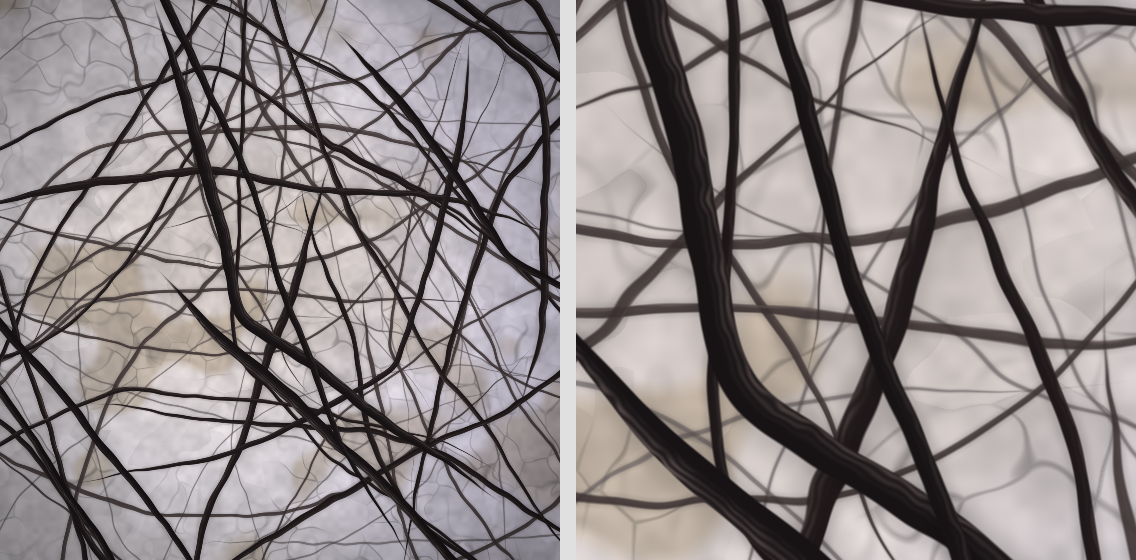
Left: the whole. Right: its middle third, enlarged.
Reproduce this texture procedurally as a WebGL 2 fragment shader.

```glsl
#version 300 es
precision highp float;

uniform vec2 u_resolution;
out vec4 fragColor;

struct Layer {
    int count;
    float seed, halfWidth, bend, opacity, spread;
    vec2 direction;
    vec3 tint;
};

// Strand layers, from the faintest at the back to the boldest in front
const Layer HAIR   = Layer(20, 23.0, 0.0014, 1.5, 0.60, 1.0, vec2(0.0), vec3(0.36, 0.33, 0.34));
const Layer THIN   = Layer(23, 37.0, 0.0031, 1.1, 0.88, 1.0, vec2(0.0), vec3(0.23, 0.19, 0.19));
const Layer MEDIUM = Layer(19, 59.0, 0.0053, 0.7, 1.00, 1.0, vec2(0.2, -0.1), vec3(0.12, 0.095, 0.10));
const Layer THICK  = Layer(7, 83.0, 0.0097, 0.25, 1.00, 0.7, vec2(0.6, -0.7), vec3(0.09, 0.073, 0.08));

const vec3 PLASTER = vec3(0.805, 0.785, 0.805);
const vec3 CREAM = vec3(1.0, 0.98, 0.94);
const vec3 LILAC = vec3(0.98, 0.98, 1.03);
const vec3 STAIN = vec3(0.90, 0.87, 0.81);
const vec3 BARK_LIGHT = vec3(0.40, 0.35, 0.34);
const vec2 SPREAD_STEP = vec2(0.7549, 0.5698);
const float CRACK_SCALE = 17.0;
const float KINK = 0.7;
const float WOBBLE = 0.035;
const float KNOTS = 0.006;
const float FIBRE_PITCH = 1500.0;
const float EDGE_SOFTNESS = 0.0009;
const float VIGNETTE = 0.36;

vec4 hash4(vec2 p) {
    vec4 h = fract(p.xyxy * vec4(0.1031, 0.1030, 0.0973, 0.1099));
    h += dot(h, h.wzxy + 33.33);
    return fract((h.xxyz + h.yzzw) * h.zywx);
}

// Two independent smooth noises
vec2 noise(vec2 p) {
    vec2 c = floor(p), f = p - c;
    f = f * f * (3.0 - 2.0 * f);
    vec2 low = mix(hash4(c).xy, hash4(c + vec2(1.0, 0.0)).xy, f.x);
    vec2 high = mix(hash4(c + vec2(0.0, 1.0)).xy, hash4(c + 1.0).xy, f.x);
    return mix(low, high, f.y);
}

// x: gap to the nearest cell border, y: random tone of the cell
vec2 cells(vec2 p) {
    vec2 home = floor(p);
    float nearest = 9.0, second = 9.0, tone = 0.0;
    for (int k = 0; k < 9; k++) {
        vec2 c = home + vec2(k % 3 - 1, k / 3 - 1);
        vec4 h = hash4(c);
        vec2 toSeed = c + h.xy - p;
        float d = dot(toSeed, toSeed);
        second = min(second, max(nearest, d));
        tone = d < nearest ? h.z : tone;
        nearest = min(nearest, d);
    }
    return vec2(sqrt(second) - sqrt(nearest), tone);
}

vec3 plaster(vec2 uv, vec2 broad, vec2 fine, vec2 grain) {
    vec2 cell = cells(uv * CRACK_SCALE + broad * 1.6 + fine * 0.45);
    vec2 mid = noise(uv * 13.0 + 7.0);
    vec2 cloud = 0.6 * broad + 0.4 * mid;
    float crack = 1.0 - smoothstep(0.0, 0.10, cell.x);
    float vein = 1.0 - smoothstep(0.0, 0.07, abs(mid.x + 0.3 * fine.y - 0.65));
    float light = 1.0 + 0.14 * (cloud.x - 0.5) + 0.08 * (cell.y - 0.5);
    light += 0.12 * (fine.x - 0.5) + 0.07 * (grain.y - 0.5);
    light -= 0.20 * crack * smoothstep(0.35, 0.75, mid.y);
    light -= 0.09 * vein * fine.x;
    float warm = 1.0 - smoothstep(0.08, 0.5, length((uv - vec2(0.44, 0.53)) * vec2(0.9, 1.2)));
    vec3 tint = mix(mix(vec3(1.0), LILAC, smoothstep(0.4, 0.9, uv.x)), CREAM, warm);
    return PLASTER * light * mix(tint, tint * STAIN, smoothstep(0.64, 0.74, cloud.y));
}

// Paints curved, tapering strands, each with a contact shadow and lit fibres
void paintStrands(inout vec3 col, vec2 uv, float grain, Layer layer) {
    float soft = max(EDGE_SOFTNESS, 0.5 / u_resolution.y);
    vec3 bark = max(layer.tint, BARK_LIGHT);
    for (int i = 0; i < layer.count; i++) {
        // Placement and character of one strand
        vec4 a = hash4(vec2(float(i) + 1.0, layer.seed));
        vec4 b = fract(a * 13.7 + 0.31);
        vec2 anchor = fract(SPREAD_STEP * float(i) + layer.seed * 0.137 + 0.1 * b.xy);
        vec2 axis = normalize(layer.direction + layer.spread * (a.xy - 0.5) + 0.001);
        vec2 q = uv - anchor;
        q = vec2(dot(q, axis), dot(q, vec2(-axis.y, axis.x)));

        // Distance to a bent centre line, with the width running out at the ends
        float along = q.x / mix(0.45, 0.85, b.z);
        float bend = layer.bend * (2.0 * a.z - 1.0);
        float kink = KINK * (a.w - 0.5);
        float corner = sqrt(q.x * q.x + 0.0006);
        float slope = 2.0 * bend * q.x + kink * q.x / corner;
        float d = (q.y - bend * q.x * q.x - kink * corner) * inversesqrt(1.0 + slope * slope);
        float tip = 1.0 - smoothstep(0.55, 1.0, abs(along));
        float w = layer.halfWidth * mix(0.65, 1.35, b.w) * (0.9 - 0.3 * along) * tip;
        float away = abs(d);
        if (abs(along) > 1.0 || away > 2.5 * w + soft) continue;

        // Shadow, then bark
        float ends = layer.opacity * min(1.0, 4.0 * tip);
        float cover = ends * (1.0 - smoothstep(w - soft, w + soft, away));
        float fibre = 0.5 + 0.5 * sin(d * FIBRE_PITCH + 5.0 * grain + 40.0 * a.x);
        float side = smoothstep(-0.4, 0.9, d / (w + 0.0001) * sign(b.x - 0.5));
        float lit = side * mix(0.25, 1.0, fibre) * mix(0.4, 1.0, grain);
        col *= 1.0 - 0.13 * ends * (1.0 - smoothstep(0.5 * w, 2.5 * w + soft, away));
        col = mix(col, mix(layer.tint, bark, lit * mix(0.3, 0.9, b.y)), cover);
    }
}

void main() {
    vec2 uv = gl_FragCoord.xy / u_resolution.y;
    vec2 broad = noise(uv * 5.0 + 3.0);
    vec2 fine = noise(uv * 34.0 + 11.0);
    vec2 grain = noise(uv * 95.0);
    vec2 wobble = WOBBLE * (broad - 0.5);
    vec2 knots = KNOTS * (fine - 0.5);

    vec3 col = plaster(uv, broad, fine, grain);
    paintStrands(col, uv - wobble.yx + knots, grain.x, HAIR);
    paintStrands(col, uv - wobble + knots, grain.x, THIN);
    paintStrands(col, uv + wobble.yx + 0.8 * knots, grain.x, MEDIUM);
    paintStrands(col, uv + 0.5 * wobble + 0.5 * knots, grain.x, THICK);

    vec2 fromCentre = gl_FragCoord.xy / u_resolution - 0.5;
    col *= 1.0 - VIGNETTE * smoothstep(0.3, 0.75, length(fromCentre));
    fragColor = vec4(clamp(col, 0.0, 1.0), 1.0);
}
```
